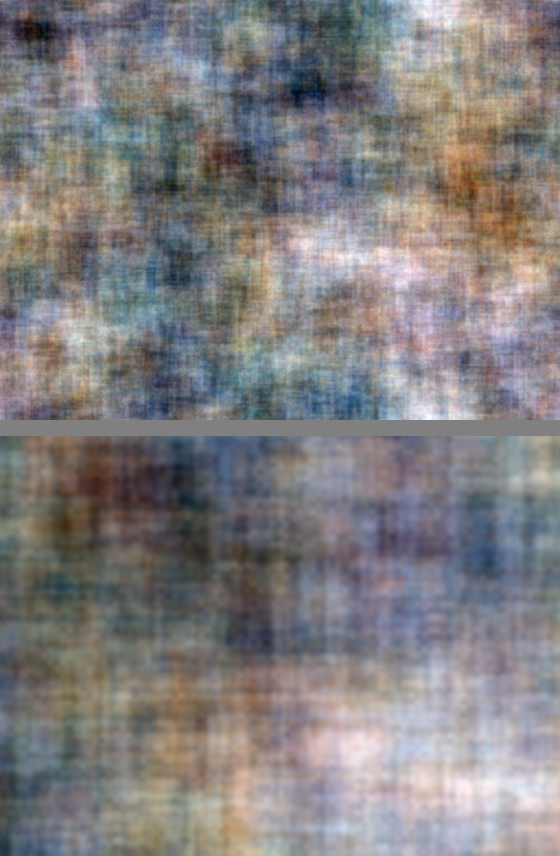
Top: the whole. Bottom: its middle third, enlarged.
This texture is drawn by a Shadertoy shader. Its source:

```glsl
const int OCTAVES = 7;
const vec2 BASE_CELLS = vec2(4.0, 3.0);
const float BASE_AMPLITUDE = 0.36;
const float FALLOFF = 0.85;

const vec3 MEAN_COLOR = vec3(0.455, 0.458, 0.471);
const vec3 LIGHT_AXIS = vec3(0.54, 0.54, 0.54);
const vec3 WARM_AXIS  = vec3(0.23, 0.02, -0.21);
const vec3 GREEN_AXIS = vec3(-0.055, 0.065, -0.035);

vec3 hash3(vec2 p, float seed) {
    vec3 q = vec3(dot(p, vec2(127.1, 311.7)),
                  dot(p, vec2(269.5, 183.3)),
                  dot(p, vec2(419.2, 371.9)));
    return fract(sin(q + seed * 17.31) * 43758.5453);
}

// Three channels of centred value noise that wraps after a whole number of cells
vec3 wrapNoise(vec2 uv, vec2 cells, float seed) {
    vec2 p = uv * cells + hash3(vec2(seed, 3.7), 1.0).xy * cells;
    vec2 cell = floor(p);
    vec2 f = p - cell;
    f = f * f * (3.0 - 2.0 * f);
    vec2 lo = mod(cell, cells);
    vec2 hi = mod(cell + 1.0, cells);
    vec3 bottom = mix(hash3(lo, seed), hash3(vec2(hi.x, lo.y), seed), f.x);
    vec3 top = mix(hash3(vec2(lo.x, hi.y), seed), hash3(hi, seed), f.x);
    return mix(bottom, top, f.y) - 0.5;
}

// Round blotches crossed by threads that grow thinner in each octave
vec3 wovenNoise(vec2 uv) {
    vec3 sum = vec3(0.0);
    float amplitude = BASE_AMPLITUDE;
    for (int i = 0; i < OCTAVES; i++) {
        float octave = float(i);
        float fine = exp2(octave);
        float coarse = floor(exp2(0.5 * octave) + 0.5);
        float seed = 1.0 + 3.0 * octave;
        vec3 blotch = wrapNoise(uv, BASE_CELLS * fine, seed);
        vec3 warp = wrapNoise(uv, BASE_CELLS * vec2(fine, coarse), seed + 1.0);
        vec3 weft = wrapNoise(uv, BASE_CELLS * vec2(coarse, fine), seed + 2.0);
        sum += amplitude * (blotch + warp + weft);
        amplitude *= FALLOFF;
    }
    return sum;
}

// Independent lightness, warmth and green shifts around the mean
vec3 dye(vec3 n) {
    return MEAN_COLOR + n.x * LIGHT_AXIS + n.y * WARM_AXIS + n.z * GREEN_AXIS;
}

void mainImage(out vec4 fragColor, in vec2 fragCoord) {
    vec2 uv = fragCoord / iResolution.xy;
    vec3 color = dye(wovenNoise(uv));
    fragColor = vec4(clamp(color, 0.0, 1.0), 1.0);
}
```
